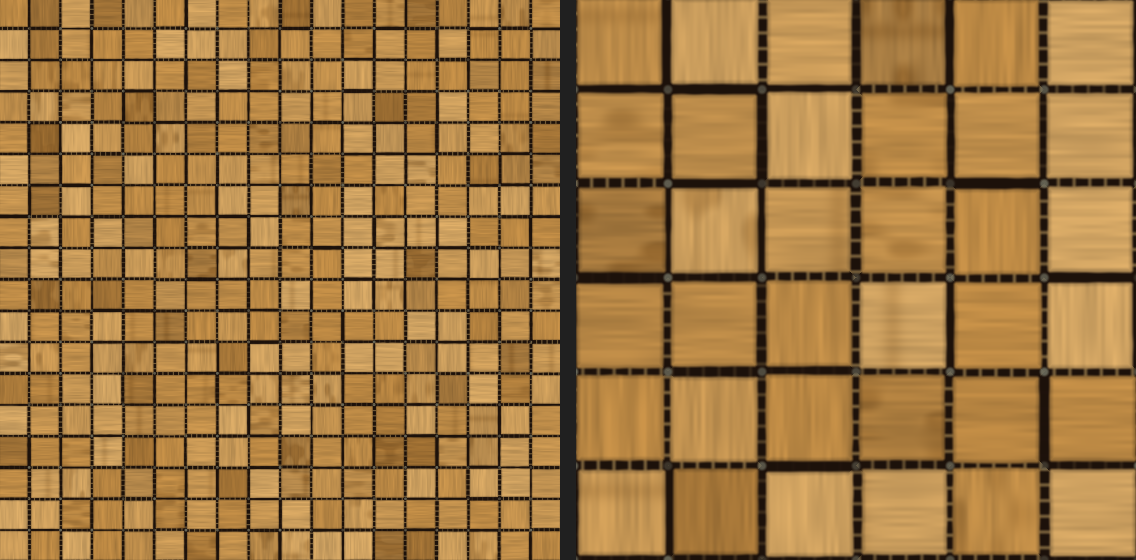
Left: the whole. Right: its middle third, enlarged.
Reproduce this texture procedurally as a Shadertoy shader.

```glsl
// Bamboo mosaic: 18 by 18 small wooden tiles on a dark backing with mesh threads in the joints.
#define PITCH 0.056                  // tile spacing, in canvas widths
#define SHIFT vec2(0.07, 0.047)      // grid offset, in tiles
#define HALF_TILE 0.459              // half tile side, in tiles
#define WOBBLE 0.016                 // placement error, in tiles
#define THREADS 6.0                  // mesh threads per tile side
#define GRAIN 0.13                   // strength of the fibres
#define HONEY vec3(0.735, 0.535, 0.265)
#define PALE vec3(0.815, 0.640, 0.385)
#define TOASTED vec3(0.530, 0.360, 0.150)
#define BACKING vec3(0.110, 0.065, 0.040)
#define THREAD vec3(0.450, 0.360, 0.220)
#define KNOT vec3(0.430, 0.430, 0.370)

float hash(vec2 p) {
    return fract(sin(dot(p, vec2(127.1, 311.7))) * 43758.55);
}

float noise(vec2 p) {
    vec2 i = floor(p), f = fract(p);
    f = f * f * (3.0 - 2.0 * f);
    return mix(mix(hash(i), hash(i + vec2(1, 0)), f.x),
               mix(hash(i + vec2(0, 1)), hash(i + vec2(1, 1)), f.x), f.y);
}

float roundedBox(vec2 p, vec2 halfSize, float radius) {
    vec2 d = abs(p) - halfSize + radius;
    return length(max(d, 0.0)) + min(max(d.x, d.y), 0.0) - radius;
}

// Wood of one tile; q runs from -0.5 to 0.5 inside it
vec3 bamboo(vec2 id, vec2 q) {
    vec2 fibre = hash(id + 3.7) < 0.5 ? q : q.yx;   // x along, y across
    vec2 seed = id * 13.0 + 40.0;

    // Tone of the whole tile, with a few toasted ones
    vec3 wood = mix(HONEY, PALE, smoothstep(0.1, 1.0, hash(id + 9.2)));
    float toast = 0.75 * pow(hash(id + 21.4), 5.0);

    // Smudges and a soft band across the fibres on some tiles
    float smudge = noise(fibre * vec2(2.5, 5.0) + seed);
    toast += 0.4 * step(0.75, hash(id + 5.1)) * smoothstep(0.4, 0.9, smudge);
    float band = fibre.x - hash(id + 1.3) + 0.5;
    toast += 0.25 * step(0.85, hash(id + 31.0)) * exp(-90.0 * band * band);
    wood = mix(wood, TOASTED, min(toast, 0.85));

    // Fine fibres over broader strips
    float fine = noise(fibre * vec2(2.0, 24.0) + seed) - 0.5;
    float strip = noise(fibre * vec2(0.8, 8.0) + seed + 7.0) - 0.5;
    return wood * (1.0 + GRAIN * (fine + 0.8 * strip));
}

// Backing with threads crossing the joints and knots where joints meet
vec3 joint(vec2 p, vec2 q, float blur) {
    bool upright = abs(q.x) > abs(q.y);
    vec2 edge = upright ? vec2(floor(p.x + 0.5), floor(p.y))
                        : vec2(floor(p.x), floor(p.y + 0.5)) + 50.0;
    float along = upright ? p.y : p.x;
    float cross = abs(fract(along * THREADS + hash(edge)) - 0.5) / THREADS;
    float thread = 1.0 - smoothstep(0.018 - blur, 0.018 + blur, cross);
    thread *= smoothstep(0.15, 0.7, hash(edge + 17.0));
    vec3 color = mix(BACKING, THREAD, thread);

    float corner = length(abs(q) - 0.5);
    float knot = 1.0 - smoothstep(0.025, 0.065, corner);
    return mix(color, KNOT, knot * (0.35 + 0.6 * hash(floor(p + 0.5) + 70.0)));
}

void mainImage(out vec4 fragColor, in vec2 fragCoord) {
    vec2 p = fragCoord / iResolution.xy / PITCH + SHIFT;
    float blur = max(0.6 / (iResolution.y * PITCH), 0.02);
    vec2 id = floor(p), q = fract(p) - 0.5;

    // Each tile sits slightly off its place and differs in size
    vec2 slip = WOBBLE * (2.0 * vec2(hash(id + 2.5), hash(id + 8.5)) - 1.0);
    vec2 size = HALF_TILE + 0.5 * WOBBLE
              * (2.0 * vec2(hash(id + 11.5), hash(id + 14.5)) - 1.0);
    float rough = 0.01 * (noise(p * 7.0) - 0.5);
    float d = roundedBox(q - slip, size, 0.03) + rough;

    // Darkened rim, then wood over the joint
    vec3 wood = bamboo(id, q) * (1.0 - 0.22 * smoothstep(-0.06, 0.0, d));
    float cover = 1.0 - smoothstep(-blur, blur, d);
    fragColor = vec4(mix(joint(p, q, blur), wood, cover), 1.0);
}
```
